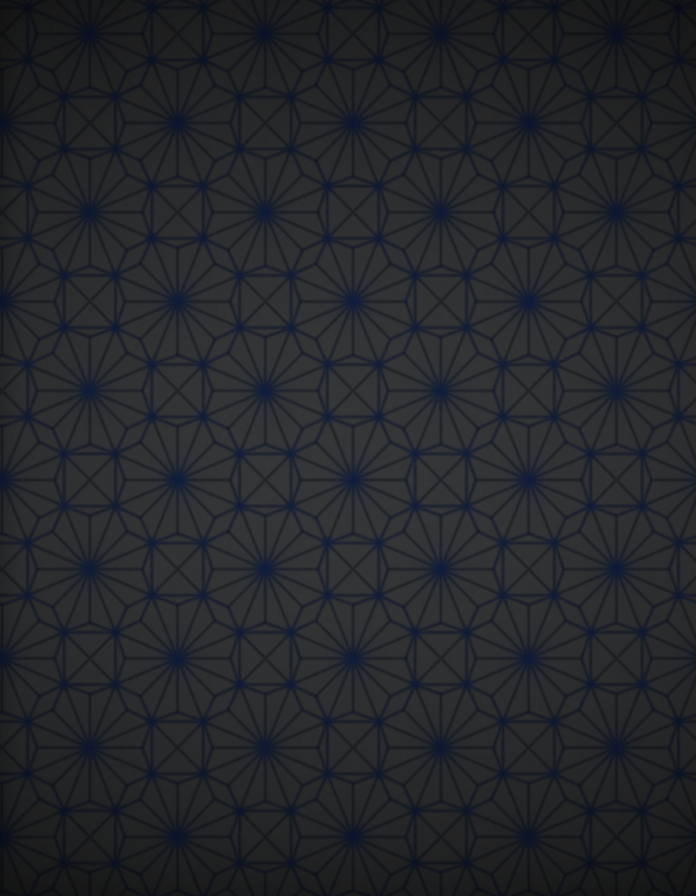
Give the GLSL for this pattern, as a Shadertoy shader.

```glsl
// Dim lattice of sixteen-ray rosettes and crossed squares (octagon-square tiling).
// Each point is folded into one small triangle, where a few segments make the
// line work; soft blue glows mark the joints and a vignette shades the ground.

const vec2 REPEATS = vec2(3.965, 5.02);   // rosettes across and down
const vec2 ANCHOR = vec2(0.129, 0.1655);  // centre of one rosette
const vec2 CORNER = vec2(0.707, 0.293);   // joint of octagons and square
const float PETAL = 0.60;                 // length of the short rays

const vec3 GROUND = vec3(0.208, 0.212, 0.217);
const vec3 RAY_INK = vec3(0.095, 0.110, 0.140);
const vec3 FRAME_INK = vec3(0.080, 0.108, 0.180);
const vec3 JOINT_BLUE = vec3(0.045, 0.110, 0.270);

float hash(vec2 p) {
    return fract(sin(dot(p, vec2(127.1, 311.7))) * 43758.5453);
}

float segmentDistance(vec2 p, vec2 a, vec2 b) {
    vec2 ab = b - a;
    float t = clamp(dot(p - a, ab) / dot(ab, ab), 0.0, 1.0);
    return length(p - a - ab * t);
}

// Soft stroke, never narrower than the pixel footprint
float stroke(float d, float halfWidth, float pixel) {
    float soft = max(0.018, pixel);
    return 1.0 - smoothstep(halfWidth - soft, halfWidth + soft, d);
}

float glow(float d, float radius) {
    return exp(-d * d / (radius * radius));
}

// Rosette at the origin, square centre at (1, 0)
vec2 foldCell(vec2 g) {
    vec2 p = abs(mod(g + 1.0, 2.0) - 1.0);
    p = p.x + p.y > 1.0 ? 1.0 - p : p;
    return p.y > p.x ? p.yx : p;
}

float rayDistance(vec2 p) {
    float d = segmentDistance(p, vec2(0.0), CORNER);
    d = min(d, segmentDistance(p, vec2(0.0), vec2(PETAL, 0.0)));
    d = min(d, segmentDistance(p, vec2(0.0), vec2(PETAL * 0.7071)));
    return min(d, segmentDistance(p, CORNER, vec2(1.0, 0.0)));
}

float frameDistance(vec2 p) {
    float d = segmentDistance(p, CORNER, vec2(PETAL, 0.0));
    d = min(d, segmentDistance(p, CORNER, vec2(PETAL * 0.7071)));
    return min(d, segmentDistance(p, CORNER, vec2(CORNER.x, 0.0)));
}

float vignette(vec2 uv) {
    vec2 c = uv - vec2(0.5, 0.49);
    float shade = 1.0 - 0.65 * c.x * c.x - 1.75 * c.y * c.y;
    float edge = smoothstep(-0.03, 0.035, uv.x) * smoothstep(-0.07, 0.07, uv.y);
    return shade * mix(0.72, 1.0, edge);
}

void mainImage(out vec4 fragColor, in vec2 fragCoord) {
    vec2 uv = fragCoord / iResolution.xy;
    vec2 g = (uv - ANCHOR) * REPEATS * 2.0;
    vec2 p = foldCell(g);
    float pixel = 2.0 * max(REPEATS.x / iResolution.x, REPEATS.y / iResolution.y);
    float wear = mix(0.85, 1.0, hash(floor(g + 0.5)));

    // Line work
    vec3 color = GROUND;
    color = mix(color, RAY_INK, 0.68 * stroke(rayDistance(p), 0.016, pixel));
    color = mix(color, FRAME_INK, 0.68 * stroke(frameDistance(p), 0.018, pixel));

    // Blue at rosette hearts and joints
    float heart = length(p);
    color = mix(color, JOINT_BLUE, 0.85 * wear * glow(heart, 0.10));
    color = mix(color, JOINT_BLUE, 0.18 * glow(heart, 0.24));
    color = mix(color, JOINT_BLUE, 0.65 * wear * glow(length(p - CORNER), 0.065));

    // Faint mottling and shading
    float grain = hash(floor(uv * vec2(199.0, 256.0))) - 0.5;
    color = color * vignette(uv) + 0.005 * grain;
    fragColor = vec4(color, 1.0);
}
```
